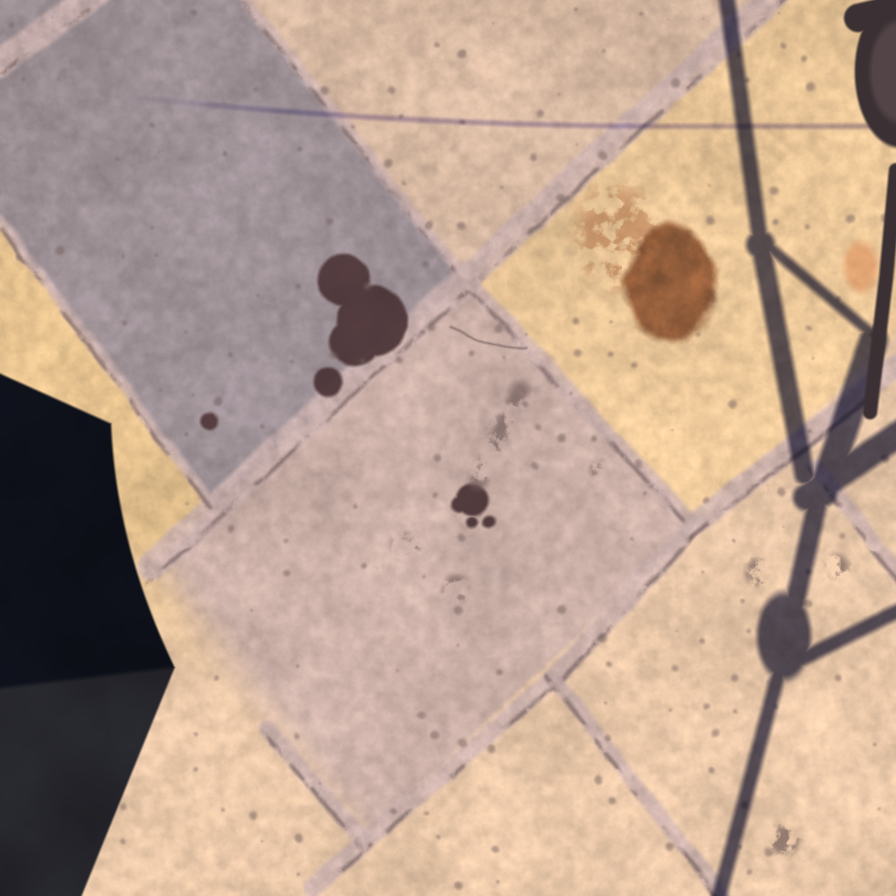
Write a Shadertoy shader that draws this texture.

```glsl
// Sunlit stone paving with stains, a dark umbrella edge and a tripod with its shadow.
const float EDGE = .0022, SOFT = .0045;
const vec3 CREAM = vec3(.9, .77, .65), YELLOW = vec3(.9, .76, .56), SAND = vec3(.85, .73, .64);
const vec3 PINK = vec3(.79, .685, .65), GREY = vec3(.61, .56, .58), MORTAR = vec3(.79, .69, .68);
const vec3 GRIT = vec3(.45, .37, .36), SPILL = vec3(.3, .21, .22), RUST = vec3(.5, .3, .18);
const vec3 SHADE = vec3(.36, .37, .49), METAL = vec3(.23, .19, .2);
// Slab corners
const vec2 CROSS = vec2(.52, .69), WEST = vec2(.169, .368), EAST = vec2(.775, .414);
const vec2 SOUTH = vec2(.404, .063), FORK = vec2(.618, .243);
// Joint ends, half widths
const vec4 JOINTS[12] = vec4[](
  vec4(WEST, CROSS), vec4(.273, 1, CROSS), vec4(CROSS, EAST), vec4(0, .753, .234, .44),
  vec4(CROSS, .87, 1.01), vec4(.35, .01, FORK), vec4(FORK, EAST), vec4(EAST, 1, .59),
  vec4(.3, .186, SOUTH), vec4(FORK, .807, 0), vec4(0, .93, .11, 1.01), vec4(.911, .479, 1.01, .35));
const float JOINT_W[12] = float[](.016, .006, .008, .006, .015, .01, .011, .013, .009, .008, .016, .008);
// Stain centre, radius
const vec3 SPILLS[9] = vec3[](
  vec3(.384, .688, .029), vec3(.415, .642, .039), vec3(.395, .618, .027), vec3(.366, .573, .016),
  vec3(.527, .443, .018), vec3(.513, .437, .009), vec3(.527, .418, .006), vec3(.545, .418, .007),
  vec3(.235, .53, .01));
const vec3 MARKS[6] = vec3[](
  vec3(.846, .363, .015), vec3(.935, .368, .013), vec3(.875, .063, .017),
  vec3(.452, .39, .014), vec3(.668, .477, .009), vec3(.508, .343, .014));
// Shadow bar ends, half widths
const vec4 BARS[8] = vec4[](
  vec4(.81, 1.01, .849, .727), vec4(.849, .727, .898, .47), vec4(.858, .725, .97, .63), vec4(.918, .45, .975, .62),
  vec4(.9, .445, 1.01, .52), vec4(.915, .45, .883, .31), vec4(.89, .262, 1.01, .322), vec4(.872, .26, .8, -.01));
const float BAR_W[8] = float[](.009, .011, .006, .016, .015, .011, .008, .008);

float hash(vec2 p) {
  vec3 q = fract(p.xyx * .1031);
  q += dot(q, q.yzx + 33.33);
  return fract((q.x + q.y) * q.z);
}
float noise(vec2 p) {
  vec2 i = floor(p), f = smoothstep(0., 1., p - i), e = vec2(1, 0);
  return mix(mix(hash(i), hash(i + e), f.x), mix(hash(i + e.yx), hash(i + 1.), f.x), f.y);
}
float fbm(vec2 p) {
  float sum = 0., amp = .5;
  for (int i = 0; i < 5; i++, amp *= .5) {
    sum += amp * noise(p);
    p = mat2(1.6, 1.2, -1.2, 1.6) * p + 7.3;
  }
  return sum;
}
vec2 wobble(vec2 p) { return vec2(fbm(p), fbm(p + 40.)) - .48; }
float cover(float d, float blur) { return 1. - smoothstep(-blur, blur, d); }
float segment(vec2 p, vec4 s) {
  vec2 d = s.zw - s.xy, q = p - s.xy;
  return length(q - d * clamp(dot(q, d) / dot(d, d), 0., 1.));
}
float ellipse(vec2 p, vec4 e) { return (length((p - e.xy) / e.zw) - 1.) * min(e.z, e.w); }
float side(vec2 p, vec4 s) {
  vec2 d = normalize(s.zw - s.xy);
  return dot(p - s.xy, vec2(-d.y, d.x));
}
float leftOf(vec2 p, vec4 s) { return cover(-side(p, s), .004); }

void mainImage(out vec4 fragColor, in vec2 fragCoord) {
  vec2 uv = fragCoord / iResolution.xy, p = uv + .007 * wobble(uv * 28.);
  float grain = fbm(uv * 85.), cloud = fbm(uv * 11.), patches = fbm(p * 45.);
  float blotch = smoothstep(.4, .58, fbm(uv * 70.));

  // Slabs
  float upper = leftOf(p, JOINTS[0]), inner = leftOf(p, vec4(SOUTH, EAST)) * (1. - upper);
  float east = leftOf(p, JOINTS[1]), eastLow = leftOf(p, JOINTS[2]);
  vec3 col = mix(CREAM, YELLOW, smoothstep(.22, .42, p.y) * smoothstep(.3, .2, p.x));
  float fade = smoothstep(-.025, .035, side(p, vec4(WEST, SOUTH)));
  col = mix(col, PINK, fade * inner * (1. - eastLow));
  col = mix(col, YELLOW * 1.02, .7 * inner * eastLow);
  col = mix(col, SAND, upper * east);
  col = mix(col, GREY, upper * (1. - east) * leftOf(p, JOINTS[3]));
  col *= 1. + .22 * (cloud + grain - .96);

  // Mortar with gritty seams
  for (int i = 0; i < 12; i++) {
    float d = segment(p, JOINTS[i]), w = JOINT_W[i];
    col = mix(col, MORTAR * (.86 + .28 * grain), .85 * cover(d - w, .004));
    float seam = cover(abs(side(p, JOINTS[i]) + w * .7) - .0025, .003) * cover(d - w * 1.4, .003);
    col = mix(col, GRIT, .65 * seam * smoothstep(.35, .6, patches));
  }
  float crack = min(segment(p, vec4(.502, .636, .54, .616)), segment(p, vec4(.54, .616, .588, .612)));
  col = mix(col, GRIT, .75 * cover(crack - .001, EDGE));

  // Stains and specks
  float spill = 1., marks = segment(p, vec4(.534, .465, .582, .565)) - .01;
  for (int i = 0; i < 9; i++) spill = min(spill, length(p - SPILLS[i].xy) - SPILLS[i].z);
  for (int i = 0; i < 6; i++) marks = min(marks, length(p - MARKS[i].xy) - MARKS[i].z);
  col = mix(col, SPILL * (.85 + .3 * cloud), .95 * cover(spill, .003));
  col = mix(col, GRIT, .7 * blotch * cover(marks, .007));
  vec2 cell = floor(p * 26.), spot = (cell + .25 + .5 * hash(cell)) / 26.;
  float speck = cover(length(p - spot) - .005 * hash(cell + 17.), .003);
  col = mix(col, GRIT, .5 * speck * step(.72, hash(cell + 83.)));
  col = mix(col, RUST * 1.3, .5 * blotch * cover(ellipse(p, vec4(.69, .735, .045, .055)), .018));
  float rust = ellipse(p + .016 * wobble(uv * 35.), vec4(.748, .684, .049, .064));
  col = mix(col, RUST * (.62 + .8 * patches), .9 * cover(rust, .006));
  col = mix(col, RUST * 1.7, .5 * cover(ellipse(p, vec4(.961, .703, .019, .027)), .006));

  // Cast shadows
  float wire = uv.y - .859 - .09 * pow(max(.75 - uv.x, 0.), 2.);
  col *= 1. - vec3(.24, .26, .12) * cover(abs(wire) - .003, .003) * smoothstep(.1, .36, uv.x);
  float bars = min(length(uv - BARS[0].zw) - .016, ellipse(uv, vec4(.875, .29, .03, .049)));
  for (int i = 0; i < 8; i++) bars = min(bars, segment(uv, BARS[i]) - BAR_W[i]);
  col *= mix(vec3(1), SHADE, cover(bars, SOFT));

  // Tripod
  float leg = segment(uv, vec4(1, .81, .989, .69)), foot = segment(uv, vec4(.989, .69, .971, .54));
  float mount = min(segment(uv, vec4(.958, .98, 1.02, .995)) - .016, min(leg, foot) - .008);
  float head = ellipse(uv, vec4(1.005, .92, .051, .085));
  col = mix(col, METAL * (1. + .4 * cover(head + .017, .004)), cover(min(head, mount), EDGE));

  // Umbrella
  float t = clamp((uv.y - .255) / .272, 0., 1.);
  float rim = mix(.091, .195, min(uv.y / .255, 1.)) - .071 * t - .06 * t * (1. - t);
  float canopy = max(uv.x - rim, .9 * (uv.y - .583 + .45 * uv.x));
  float fold = cover(uv.y - .232 - .12 * uv.x, .004);
  vec3 cloth = mix(vec3(.055, .065, .1), vec3(.145, .145, .17), fold) * (.8 + .4 * cloud);
  fragColor = vec4(mix(col, cloth, cover(canopy, EDGE)), 1);
}
```
